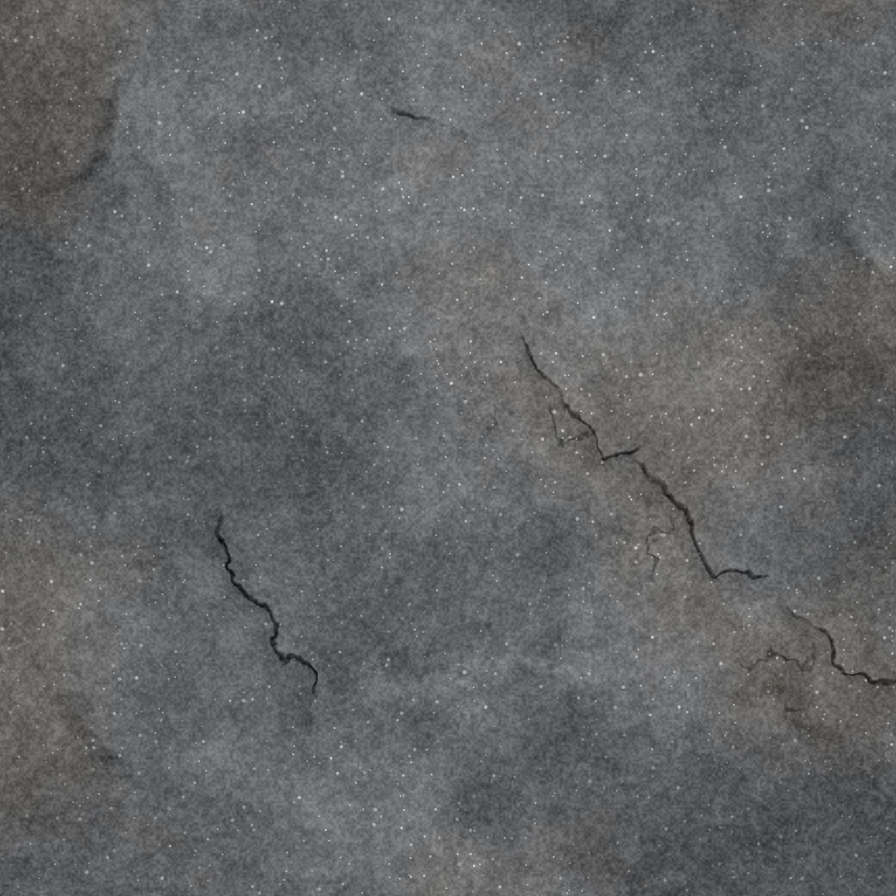
Write a WebGL 1 fragment shader that draws this texture.

```glsl
precision highp float;
uniform vec2 u_resolution;

const vec3 STONE = vec3(0.374, 0.380, 0.388);
const vec3 WARM_TINT = vec3(0.014, 0.002, -0.014);
const float CLOUD_CONTRAST = 0.27;
const float GRAIN_CONTRAST = 0.10;
const float CRACK_DEPTH = 0.19;
const float SHADOW_DEPTH = 0.06;
const float RIM_LIGHT = 0.035;
const float DENT_DEPTH = 0.085;
const float SPECK_LIGHT = 0.30;
const float SCUFF_LIGHT = 0.09;

float hash(vec2 p) {
  vec3 q = fract(vec3(p.xyx) * 0.1031);
  q += dot(q, q.yzx + 33.33);
  return fract((q.x + q.y) * q.z);
}

float noise(vec2 p) {
  vec2 i = floor(p), f = fract(p);
  f = f * f * (3.0 - 2.0 * f);
  return mix(mix(hash(i), hash(i + vec2(1.0, 0.0)), f.x),
             mix(hash(i + vec2(0.0, 1.0)), hash(i + 1.0), f.x), f.y);
}

float fbm(vec2 p) {
  float sum = 0.0, amp = 0.516;
  for (int i = 0; i < 5; i++) {
    sum += amp * noise(p);
    p = mat2(1.6, 1.2, -1.2, 1.6) * p + 17.3;
    amp *= 0.5;
  }
  return sum;
}

// Position along a segment (x, 0 to 1) and signed distance across it (y)
vec2 segmentSpace(vec2 p, vec2 a, vec2 b) {
  vec2 axis = b - a;
  float len = length(axis);
  vec2 dir = axis / len;
  return vec2(dot(p - a, dir) / len, dot(p - a, vec2(-dir.y, dir.x)));
}

// Broken edge: dark crack, soft shadow on one side, pale rim on the other
float ledge(vec2 p, vec2 a, vec2 b, float width) {
  vec2 s = segmentSpace(p, a, b);
  float ends = smoothstep(-0.05, 0.2, s.x) * (1.0 - smoothstep(0.8, 1.08, s.x));
  float w = width * (0.35 + 1.1 * noise(p * 45.0)) * (0.3 + 0.7 * ends);
  float crack = 1.0 - smoothstep(w * 0.4, w + 0.0012, abs(s.y));
  float shadow = exp(-max(-s.y, 0.0) / 0.014) * (1.0 - smoothstep(-0.001, 0.002, s.y));
  float rim = exp(-max(s.y, 0.0) / 0.007) * smoothstep(0.0, 0.003, s.y);
  float worn = smoothstep(0.15, 0.5, noise(p * 23.0 + 4.0));
  return ends * (RIM_LIGHT * rim - SHADOW_DEPTH * shadow - CRACK_DEPTH * crack * worn);
}

// Soft elongated hollow
float dent(vec2 p, vec2 a, vec2 b) {
  vec2 s = segmentSpace(p, a, b);
  float ends = smoothstep(-0.2, 0.4, s.x) * (1.0 - smoothstep(0.6, 1.15, s.x));
  float hollow = exp(-s.y * s.y / 0.00016);
  float lip = exp(-pow((s.y - 0.024) / 0.012, 2.0));
  return ends * (0.25 * lip - hollow) * DENT_DEPTH;
}

// Scattered pale mineral specks, one candidate per cell
float specks(vec2 p, float cells, float share) {
  vec2 id = floor(p * cells);
  vec2 centre = 0.25 + 0.5 * vec2(hash(id + 3.1), hash(id + 71.7));
  float size = mix(0.0006, 0.0022, pow(hash(id + 19.4), 3.0));
  float d = length(fract(p * cells) - centre) / cells;
  float spot = 1.0 - smoothstep(size * 0.4, size + 0.0011, d);
  return spot * step(hash(id + 41.0), share) * (0.4 + 0.6 * hash(id + 8.0));
}

void main() {
  vec2 p = gl_FragCoord.xy / u_resolution;
  vec2 warp = vec2(fbm(p * 11.0), fbm(p * 11.0 + 37.0)) - 0.5;
  vec2 q = p + warp * 0.09;

  // Clouded base, mottling and fine grain
  float cloud = fbm(p * 4.0 + warp * 0.8 + 9.0);
  float tone = (cloud - 0.5) * CLOUD_CONTRAST;
  tone += (fbm(p * 34.0) - 0.5) * 0.10;
  float grain = 0.6 * noise(p * 130.0) + 0.8 * noise(p * 260.0) + noise(p * 430.0);
  tone += (grain - 1.2) * GRAIN_CONTRAST;

  // Stepped main ledge, each step ending in a short hook
  for (int i = 0; i < 3; i++) {
    vec2 a = vec2(0.57, 0.64) + float(i) * vec2(0.155, -0.16);
    vec2 b = a + vec2(0.115, -0.155) * (1.0 - 0.2 * float(i));
    tone += ledge(q, a, b, 0.0032);
    tone += ledge(q, b - vec2(0.012, -0.008), b + vec2(0.05, 0.002), 0.003);
  }
  tone += ledge(q, vec2(0.23, 0.45), vec2(0.39, 0.18), 0.0026);
  tone += ledge(q, vec2(0.43, 0.875), vec2(0.53, 0.855), 0.0032);

  // Hollows
  tone += dent(q, vec2(0.15, 0.91), vec2(0.05, 0.77));
  tone += dent(q, vec2(0.91, 0.78), vec2(0.98, 0.69));
  tone += dent(q, vec2(0.08, 0.21), vec2(0.15, 0.12));
  tone += dent(q, vec2(0.87, 0.25), vec2(0.94, 0.16));

  // Flaked stone beside the main ledge: relief and hairline cracks
  float across = segmentSpace(q, vec2(0.50, 0.64), vec2(0.92, 0.20)).y;
  float along = segmentSpace(q, vec2(0.50, 0.64), vec2(0.92, 0.20)).x;
  float flaked = exp(-across * across / 0.0028) * smoothstep(-0.1, 0.08, along)
               * (1.0 - smoothstep(0.9, 1.1, along));
  float height = fbm(p * 17.0 + 5.0);
  tone += flaked * (height - fbm(p * 17.0 + vec2(5.06, 5.12))) * 0.35;
  float hairline = 1.0 - smoothstep(0.005, 0.032, abs(height - 0.5));
  tone -= flaked * hairline * smoothstep(0.5, 0.65, noise(p * 19.0 + 2.0)) * 0.13;

  // Pale scuffed band and specks
  float scuff = exp(-pow((q.y - 0.235) / 0.018, 2.0))
              * smoothstep(0.34, 0.45, p.x) * (1.0 - smoothstep(0.65, 0.82, p.x));
  tone += scuff * SCUFF_LIGHT * (0.3 + noise(p * 160.0));
  float dust = specks(p, 75.0, 0.12) + specks(p + 3.7, 130.0, 0.07);
  tone += dust * SPECK_LIGHT * (0.5 + cloud);

  float warmth = smoothstep(0.48, 0.68, fbm(p * 3.5 + 61.0)) + 0.5 * flaked;
  gl_FragColor = vec4(STONE + tone + WARM_TINT * warmth, 1.0);
}
```
